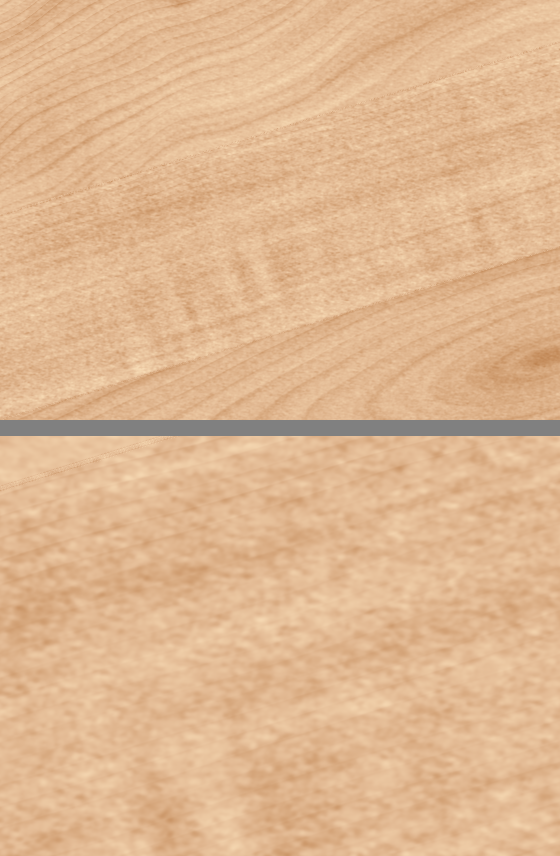
Top: the whole. Bottom: its middle third, enlarged.
Give the GLSL for this texture, as a WebGL 1 fragment shader.

```glsl
precision highp float;
// Three slanted maple planks with growth rings, a knot, curly figure and fine pores.
uniform vec2 u_resolution;

const vec3 DARK_WOOD = vec3(0.83, 0.64, 0.47);
const vec3 MID_WOOD = vec3(0.89, 0.73, 0.58);
const vec3 PALE_WOOD = vec3(0.94, 0.81, 0.66);
const float GRAIN_ANGLE = 0.301;
const float UPPER_SEAM = 0.465;
const float LOWER_SEAM = 0.0;
const float SEAM_SOFTNESS = 0.003;
const vec2 KNOT = vec2(1.286, -0.242);
const vec2 SMALL_KNOT = vec2(0.43, 1.0);
const float BASE_TONE = 0.56;
const float RING_DEPTH = 0.80;
const float FIGURE_DEPTH = 0.42;
const float FLECK_DEPTH = 0.24;
const float STREAK_DEPTH = 0.20;
const float CLOUD_DEPTH = 0.17;

vec3 hash3(vec2 p) {
  vec3 q = fract(p.xyx * vec3(0.1031, 0.1030, 0.0973));
  q += dot(q, q.yxz + 33.33);
  return fract((q.xxy + q.yzz) * q.zyx);
}

// Cellular noise: soft light and dark spots at jittered points, about -1 to 1.
float spots(vec2 p) {
  vec2 cell = floor(p);
  float sum = 0.0;
  for (int j = -1; j <= 1; j++) {
    for (int i = -1; i <= 1; i++) {
      vec2 id = cell + vec2(float(i), float(j));
      vec3 h = hash3(id + 200.0);
      vec2 d = p - id - h.xy;
      float w = max(0.0, 1.0 - dot(d, d));
      sum += (h.z * 2.0 - 1.0) * w * w;
    }
  }
  return sum;
}

// Layered sines that bend the grain.
float bends(vec2 p) {
  float sum = 0.0, amp = 1.0;
  for (int i = 0; i < 3; i++) {
    sum += amp * sin(p.x + 1.3 * sin(p.y));
    p = p * 1.9 + vec2(1.7, 2.3);
    amp *= 0.42;
  }
  return sum;
}

mat2 turn(float a) {
  return mat2(cos(a), -sin(a), sin(a), cos(a));
}

float bump(float x, float width) {
  return exp(-x * x / (width * width));
}

// Growth ring: slow darkening, then a crisp edge; strength varies by ring.
float ring(float phase) {
  float x = fract(phase);
  float strength = 0.45 + 0.55 * hash3(vec2(floor(phase), 7.0)).x;
  return strength * pow(x, 5.0) * (1.0 - smoothstep(0.87, 1.0, x));
}

void main() {
  vec2 p = gl_FragCoord.xy / u_resolution.y;
  vec2 g = turn(GRAIN_ANGLE) * p; // x along the grain, y across it
  float upper = smoothstep(-SEAM_SOFTNESS, SEAM_SOFTNESS, g.y - UPPER_SEAM);
  float lower = smoothstep(-SEAM_SOFTNESS, SEAM_SOFTNESS, LOWER_SEAM - g.y);
  float middle = 1.0 - upper - lower;
  float wobble = spots(g * vec2(5.0, 9.0));

  // Upper plank: wavy rings running out into the seam.
  float rise = g.y - UPPER_SEAM;
  float wavy = rise - 0.17 * g.x + 0.016 * bends(vec2(g.x * 8.0, rise * 6.0)) + 0.007 * wobble;
  float upperRings = ring(wavy * 26.0 + wavy * wavy * 28.0);

  // Lower plank: long ovals around the knot.
  vec2 k = g - KNOT;
  float oval = length(vec2(k.x * 0.35 / (1.0 + 0.6 * abs(k.x)), k.y)) + 0.006 * wobble;
  float lowerRings = ring(oval * 19.0 + oval * oval * 40.0);

  // Middle plank: fine straight lines, clearest beside the upper seam.
  float straight = g.y + 0.003 * wobble;
  float lineShare = 0.3 + 0.4 * bump(rise, 0.09);
  float middleRings = ring(straight * 62.0 + 0.3 * wobble) * lineShare;

  float across = upper * wavy + lower * oval + middle * straight;
  float tone = BASE_TONE - 0.07 * lower;
  tone -= RING_DEPTH * (upper * upperRings + lower * lowerRings + middle * middleRings);

  // Fibre streaks and broad clouds.
  tone += STREAK_DEPTH * spots(vec2(g.x * 3.0, across * 95.0));
  tone += STREAK_DEPTH * spots(vec2(g.x * 1.6, across * 22.0) + 31.0);
  tone += CLOUD_DEPTH * spots(g * vec2(2.2, 5.0) + 11.0);

  // Curly figure: short bands across the grain.
  float patches = 0.65 + 0.7 * spots(g * vec2(4.0, 6.0) + 53.0);
  float figureMask = middle * (0.25 + bump(g.y - 0.10, 0.12) * bump(g.x - 0.75, 0.55));
  figureMask += 0.3 * upper * bump(g.x - 0.4, 0.3);
  float curl = spots(vec2(g.x * 34.0 + 0.8 * wobble, g.y * 7.0));
  tone += FIGURE_DEPTH * figureMask * max(patches, 0.15) * (curl + 0.2);

  // Pores and flecks, tilted slightly off the grain.
  vec2 f = turn(-0.4) * g;
  float fleck = spots(f * vec2(115.0, 240.0)) + 0.6 * spots(g * vec2(210.0, 270.0) + 19.0);
  tone += FLECK_DEPTH * (0.75 + 0.35 * middle) * fleck;

  // Knots and seam shading.
  tone -= lower * (0.65 * bump(oval, 0.025) + 0.28 * bump(oval, 0.09));
  tone -= 0.6 * bump(length((g - turn(GRAIN_ANGLE) * SMALL_KNOT) * vec2(0.7, 1.0)), 0.02);
  tone += 0.16 * upper * bump(rise, 0.06) + 0.14 * middle * bump(g.y - LOWER_SEAM, 0.05);
  tone -= 0.22 * bump(g.y - LOWER_SEAM, 0.004) + 0.14 * bump(rise, 0.004);

  tone = clamp(tone, -0.7, 1.25);
  vec3 wood = tone < 0.5 ? mix(DARK_WOOD, MID_WOOD, tone * 2.0)
                         : mix(MID_WOOD, PALE_WOOD, tone * 2.0 - 1.0);
  gl_FragColor = vec4(wood, 1.0);
}
```
